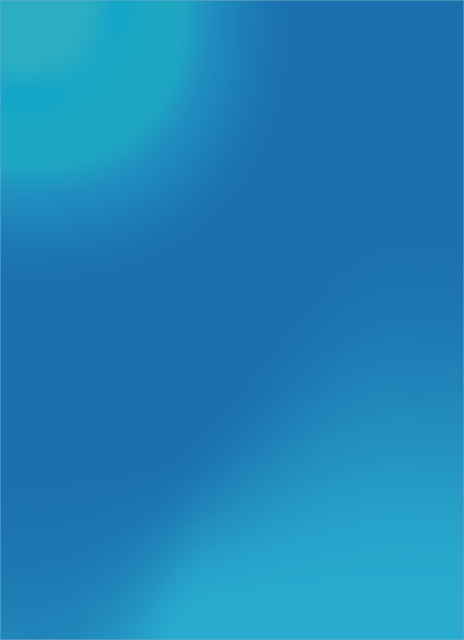
Write a Shadertoy shader that draws this background.

```glsl
// A deep blue field with two soft glows: a ringed teal glow in the upper
// left corner and a wide cyan swell rising from the lower right.
// Each glow is a chain of smooth ramps, with faint layered-sine banding.

const vec3 DEEP_BLUE = vec3(0.105, 0.443, 0.682);
const vec3 SKY_BLUE  = vec3(0.125, 0.580, 0.768);
const vec3 TEAL      = vec3(0.115, 0.660, 0.760);
const vec3 RING_BLUE = vec3(0.070, 0.645, 0.785);
const vec3 SOFT_TEAL = vec3(0.175, 0.680, 0.760);
const vec3 CYAN      = vec3(0.160, 0.668, 0.812);
const vec3 RIM       = vec3(0.420, 0.660, 0.770);

// Smooth 0 to 1 ramp that may also run downwards.
float ramp(float start, float end, float value) {
    float t = clamp((value - start) / (end - start), 0.0, 1.0);
    return t * t * (3.0 - 2.0 * t);
}

// Length under a power norm; powers above 2 square off the circle.
float roundedLength(vec2 v, float power) {
    vec2 a = pow(abs(v) + 1e-5, vec2(power));
    return pow(a.x + a.y, 1.0 / power);
}

// Faint uneven bands along one axis.
float bands(float t) {
    return 0.6 * sin(t * 95.0) + 0.4 * sin(t * 157.0 + 1.3);
}

// Swell strength: its foot and crest heights vary across the width.
float swell(vec2 uv) {
    float foot  = mix(0.284, 0.655, ramp(0.305, 0.860, uv.x));
    float crest = mix(-0.380, 0.036, ramp(0.072, 0.448, uv.x));
    float rise  = pow(ramp(foot, crest, uv.y), 1.1);
    float slant = uv.y - 0.22 * uv.x;
    return rise + 0.012 * bands(slant) * rise * (1.0 - rise) * 4.0;
}

// Concentric colours of the corner glow, from its core outwards.
vec3 cornerGlow(vec3 background, vec2 offset) {
    float radius = length(offset);
    float spread = roundedLength(offset, 2.4);

    // The ring thins out midway between the two canvas edges
    float angle = atan(offset.y, offset.x);
    float ringStrength = 0.8 + 0.2 * cos(4.0 * angle);

    vec3 shell = mix(SOFT_TEAL, TEAL, ramp(0.120, 0.190, radius));
    float ring = ramp(0.090, 0.158, radius) * ramp(0.208, 0.158, radius);
    vec3 color = mix(shell, RING_BLUE, ring * ringStrength);
    color = mix(color, SKY_BLUE, ramp(0.234, 0.313, spread));
    return mix(color, background, ramp(0.247, 0.436, spread));
}

void mainImage(out vec4 fragColor, in vec2 fragCoord) {
    vec2 uv = fragCoord / iResolution.xy;
    vec2 aspect = vec2(iResolution.x / iResolution.y, 1.0);
    vec2 p = uv * aspect;

    // Field and lower swell
    vec3 color = mix(DEEP_BLUE, CYAN, swell(uv));

    // Upper left glow, slightly taller than wide
    vec2 offset = (p - vec2(0.039, 1.007)) * vec2(1.03, 0.96);
    color = cornerGlow(color, offset);

    // Fine pale rim
    vec2 inset = min(p, aspect - p);
    float edge = min(inset.x, inset.y);
    color = mix(color, RIM, 0.6 * ramp(0.0022, 0.0005, edge));

    fragColor = vec4(color, 1.0);
}
```
